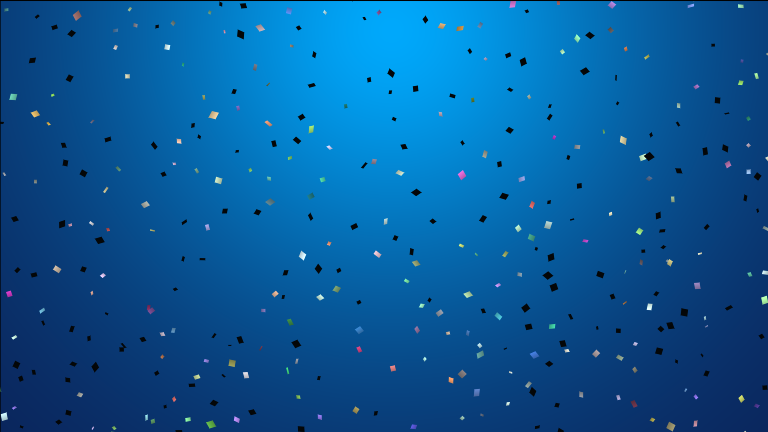
Write a Shadertoy shader that draws this background.

```glsl
const vec3 GLOW_COLOR = vec3(0.0, 0.66, 0.985);
const vec3 DEEP_COLOR = vec3(0.045, 0.10, 0.305);
const vec2 GLOW_CENTER = vec2(0.51, 0.93);   // fraction of the canvas
const float GLOW_RADIUS = 0.74;              // in canvas heights
const float GLOW_FALLOFF = 1.6;

const float CELL = 0.05;                     // confetti spacing
const float DENSITY_TOP = 0.40;
const float DENSITY_BOTTOM = 0.58;
const float PIECE_MIN = 0.0035;              // half sizes
const float PIECE_MAX = 0.0085;
const float DARK_SHARE_TOP = 0.55;
const float DARK_SHARE_BOTTOM = 0.36;
const vec3 DARK_PAPER = vec3(0.015, 0.025, 0.03);
const float BORDER = 0.0025;

float hash(vec2 p) {
    return fract(sin(dot(p, vec2(127.1, 311.7))) * 43758.5453);
}

vec2 hash2(vec2 p) {
    return vec2(hash(p), hash(p + 37.3));
}

float boxDistance(vec2 p, vec2 halfSize) {
    vec2 d = abs(p) - halfSize;
    return length(max(d, 0.0)) + min(max(d.x, d.y), 0.0);
}

vec3 backdrop(vec2 p, float aspect) {
    float r = length(p - GLOW_CENTER * vec2(aspect, 1.0)) / GLOW_RADIUS;
    return mix(DEEP_COLOR, GLOW_COLOR, exp(-pow(r, GLOW_FALLOFF)));
}

// Dark, muted, pastel or white paper
vec3 paperColor(vec2 id, float height) {
    float darkShare = mix(DARK_SHARE_BOTTOM, DARK_SHARE_TOP, height);
    if (hash(id + 5.1) < darkShare) return DARK_PAPER;
    vec3 hue = 0.5 + 0.5 * cos(6.2832 * (hash(id + 8.7) + vec3(0.0, 0.33, 0.67)));
    vec3 tint = mix(hue, vec3(0.92, 0.97, 0.95), 0.2 + 0.75 * hash(id + 11.9));
    return tint * mix(0.35, 1.0, sqrt(hash(id + 14.3)));
}

// One tumbling scrap: rotated, foreshortened and slightly skewed
vec3 addPiece(vec3 color, vec2 p, vec2 id, float pixel) {
    float height = clamp(id.y * CELL, 0.0, 1.0);
    if (hash(id) > mix(DENSITY_BOTTOM, DENSITY_TOP, height)) return color;

    vec2 center = (id + hash2(id + 2.4)) * CELL;
    float angle = 6.2832 * hash(id + 17.2);
    float c = cos(angle), s = sin(angle);
    vec2 q = mat2(c, -s, s, c) * (p - center);
    q.x += q.y * (hash(id + 20.6) - 0.5) * 0.7;

    float size = mix(PIECE_MIN, PIECE_MAX, hash(id + 23.8));
    float tilt = mix(0.2, 1.0, sqrt(hash(id + 26.5)));
    float d = boxDistance(q, size * vec2(1.0, tilt));
    float cover = 1.0 - smoothstep(-0.6 * pixel, 0.6 * pixel, d);
    float sheen = 1.0 + 0.15 * q.x / size;
    return mix(color, paperColor(id, height) * sheen, cover);
}

void mainImage(out vec4 fragColor, in vec2 fragCoord) {
    float pixel = 1.0 / iResolution.y;
    float aspect = iResolution.x * pixel;
    vec2 p = fragCoord * pixel;
    vec3 color = backdrop(p, aspect);

    // Confetti from this cell and its neighbours
    vec2 cell = floor(p / CELL);
    for (int y = -1; y <= 1; y++) {
        for (int x = -1; x <= 1; x++) {
            color = addPiece(color, p, cell + vec2(x, y), pixel);
        }
    }

    // Thin dark border along the top and left
    float edge = min(1.0 - p.y, p.x * 2.0);
    color *= smoothstep(BORDER - 0.5 * pixel, BORDER + 0.5 * pixel, edge);

    fragColor = vec4(clamp(color, 0.0, 1.0), 1.0);
}
```
